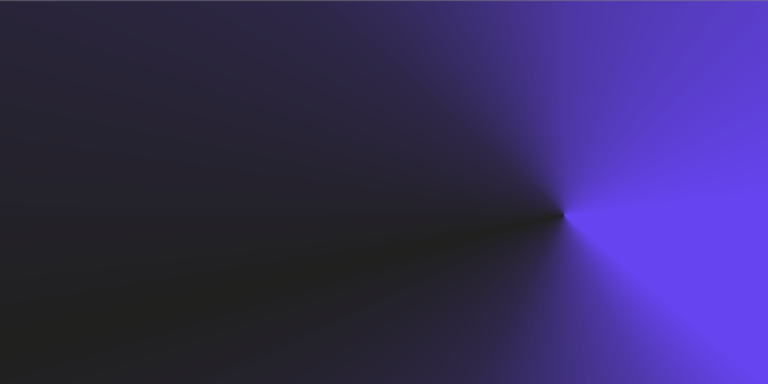
A WebGL 1 fragment shader for this background:

```glsl
precision highp float;
// Conic sweep from charcoal to vivid violet around an off-centre pivot.

uniform vec2 u_resolution;

#define PIVOT vec2(0.7345, 0.44)
#define CHARCOAL vec3(0.125, 0.124, 0.119)
#define VIOLET vec3(0.400, 0.267, 0.940)
#define RIM_COLOR vec3(0.50, 0.49, 0.53)
#define RIM_HEIGHT 0.003
#define RIM_OPACITY 0.5
#define START_ANGLE -20.0

// Linear rise from 0 to 1 between two angles.
float ramp(float angle, float from, float to) {
    return clamp((angle - from) / (to - from), 0.0, 1.0);
}

// Violet amount around the turn, in degrees from the middle of the bright wedge.
float sweepTone(float angle) {
    float fall = 0.36 * ramp(angle, 25.0, 108.0)
               + 0.44 * ramp(angle, 108.0, 160.0)
               + 0.20 * ramp(angle, 160.0, 213.0);
    float rise = 0.20 * ramp(angle, 213.0, 260.0)
               + 0.46 * ramp(angle, 260.0, 314.0)
               + 0.34 * ramp(angle, 314.0, 340.0);
    return 1.0 - fall + rise;
}

void main() {
    vec2 uv = gl_FragCoord.xy / u_resolution;
    float aspect = u_resolution.x / u_resolution.y;

    // Conic gradient
    vec2 offset = (uv - PIVOT) * vec2(aspect, 1.0);
    float angle = mod(degrees(atan(offset.y, offset.x)) - START_ANGLE, 360.0);
    vec3 color = mix(CHARCOAL, VIOLET, sweepTone(angle));

    // Hairline along the top edge
    float pixel = 1.0 / u_resolution.y;
    float rim = clamp((uv.y - 1.0 + RIM_HEIGHT) / pixel + 0.5, 0.0, 1.0);
    color = mix(color, RIM_COLOR, rim * RIM_OPACITY);

    gl_FragColor = vec4(color, 1.0);
}
```
